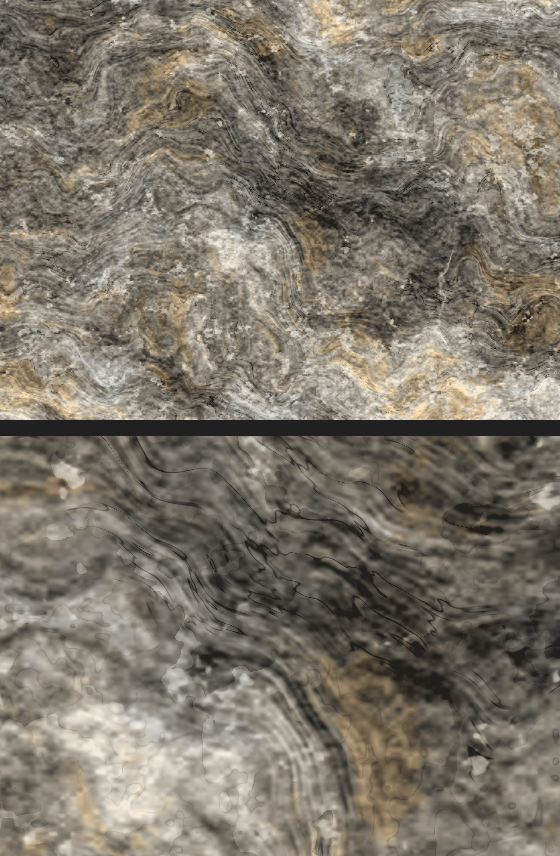
Top, the full canvas; bottom, a detail of the centre.
This texture is drawn by a WebGL 2 fragment shader. Its source:

```glsl
#version 300 es
precision highp float;
// Weathered rock face: tilted bedding, pale flakes, dark fissures, ochre stains and mineral runs.

#define MEAN_TONE 0.525
#define PATCH_CONTRAST 0.24
#define BED_CONTRAST 0.20
#define GRIT_CONTRAST 0.26
#define FLAKE_CONTRAST 0.10
#define RELIEF 0.22
#define CRACK_DEPTH 0.19
#define BED_SLOPE 0.22
#define BED_SCALE vec2(8.0, 19.0)
#define FLAKE_SCALE vec2(13.0, 20.0)
#define GRIT_SCALE vec2(105.0, 140.0)
#define STAIN_AMOUNT 0.75

uniform vec2 u_resolution;
out vec4 fragColor;

vec2 hash2(vec2 p) {
    vec3 h = fract(p.xyx * vec3(0.1031, 0.1030, 0.0973));
    h += dot(h, h.yzx + 33.33);
    return fract((h.xx + h.yz) * h.zy);
}

// Smooth value noise centred on zero.
float noise(vec2 p) {
    vec2 cell = floor(p), f = fract(p);
    f = f * f * (3.0 - 2.0 * f);
    float low = mix(hash2(cell).x, hash2(cell + vec2(1, 0)).x, f.x);
    float high = mix(hash2(cell + vec2(0, 1)).x, hash2(cell + vec2(1, 1)).x, f.x);
    return mix(low, high, f.y) - 0.5;
}

float fbm(vec2 p, float gain, int octaves) {
    float sum = 0.0, weight = 1.0;
    for (int i = 0; i < octaves; i++) {
        sum += weight * noise(p);
        p = p * 2.03 + vec2(17.3, 41.7);
        weight *= gain;
    }
    return sum;
}

// Cellular noise: x = gap to the neighbouring flake, y = random flake tone.
vec2 flakes(vec2 p) {
    vec2 cell = floor(p);
    float nearest = 9.0, second = 9.0, tone = 0.0;
    for (int y = -1; y <= 1; y++) {
        for (int x = -1; x <= 1; x++) {
            vec2 id = cell + vec2(x, y);
            vec2 h = hash2(id + 71.0);
            float d = length(id + h - p);
            if (d < nearest) {
                second = nearest;
                nearest = d;
                tone = hash2(id + 193.0).y;
            } else {
                second = min(second, d);
            }
        }
    }
    return vec2(second - nearest, tone);
}

float bedding(vec2 p) {
    return fbm(p * BED_SCALE, 0.74, 4);
}

// Thin line along the zero contour of a noise value.
float ridge(float n, float width) {
    return 1.0 - smoothstep(0.0, width, abs(n));
}

void main() {
    vec2 p = gl_FragCoord.xy / u_resolution.y + 3.0;

    // Bend the rock layers
    vec2 bend = vec2(fbm(p * 3.0 + 5.0, 0.6, 4), fbm(p * 2.6 + 29.0, 0.6, 4));
    vec2 q = p + bend * vec2(0.11, 0.20);
    q.y += BED_SLOPE * p.x;

    // Broad patches, darker bands and layered relief
    float patches = fbm(q * vec2(3.2, 4.6) + 11.0, 0.70, 6);
    float bands = noise(vec2(p.x * 1.5, p.y * 4.2) + bend * 0.6 + 57.0);
    float beds = bedding(q);
    float relief = beds - bedding(q + vec2(-0.003, 0.005));
    float grit = fbm(p * GRIT_SCALE, 0.75, 2);
    float rough = fbm(p * 34.0 + 83.0, 0.7, 3);

    float tone = MEAN_TONE + PATCH_CONTRAST * patches + 0.12 * bands;
    tone += BED_CONTRAST * beds + RELIEF * relief + GRIT_CONTRAST * grit * (0.8 + 0.5 * rough);

    // Broken flakes with ragged rims
    vec2 flake = flakes(q * FLAKE_SCALE + rough * 0.8);
    tone += FLAKE_CONTRAST * (flake.y - 0.5);
    float pale = smoothstep(0.05, 0.30, patches + 0.5 * rough + 0.5 * (flake.y - 0.5));
    tone += 0.07 * pale - 0.025;
    tone -= 0.07 * (1.0 - smoothstep(0.0, 0.12, flake.x)) * smoothstep(-0.1, 0.3, beds);

    // Fissures following the bedding
    float fissure = ridge(fbm(q * vec2(9.0, 27.0) + 37.0, 0.6, 4), 0.045);
    float broken = smoothstep(0.0, 0.25, noise(p * 7.0 + 91.0) + 0.5 * rough);
    tone -= CRACK_DEPTH * fissure * broken;

    // Pale mineral runs, mostly vertical, and scattered lime flecks
    float run = ridge(noise(vec2(p.x * 5.0, p.y * 1.1) + bend * 0.45 + 7.0) + 0.05 * rough, 0.022);
    run *= smoothstep(0.12, 0.3, noise(p * vec2(3.5, 3.0) + 63.0) + 0.25 * rough);
    float flecks = smoothstep(0.42, 0.62, rough + 0.5 * patches + 0.3 * grit);
    float lime = max(run * 0.8, flecks * 0.7);
    tone = mix(tone, 0.80 + 0.15 * grit, lime * 0.75);
    tone = clamp(tone, 0.12, 0.92);

    // Warm grey stone with ochre stains and cooler grey areas
    vec3 warmth = mix(vec3(1.06, 1.0, 0.89), vec3(1.03, 1.0, 0.935), smoothstep(0.4, 0.8, tone));
    float hue = fbm(q * vec2(5.0, 7.0) + 121.0, 0.75, 5);
    float ochre = smoothstep(0.12, 0.55, hue + 0.2 * grit) * (1.0 - lime);
    float cool = smoothstep(0.05, 0.45, -hue);
    warmth *= mix(vec3(1.0), vec3(1.10, 0.98, 0.80), ochre * STAIN_AMOUNT);
    warmth *= mix(vec3(1.0), vec3(0.965, 1.0, 1.06), cool * STAIN_AMOUNT);
    fragColor = vec4(clamp(tone * warmth, 0.0, 1.0), 1.0);
}
```
